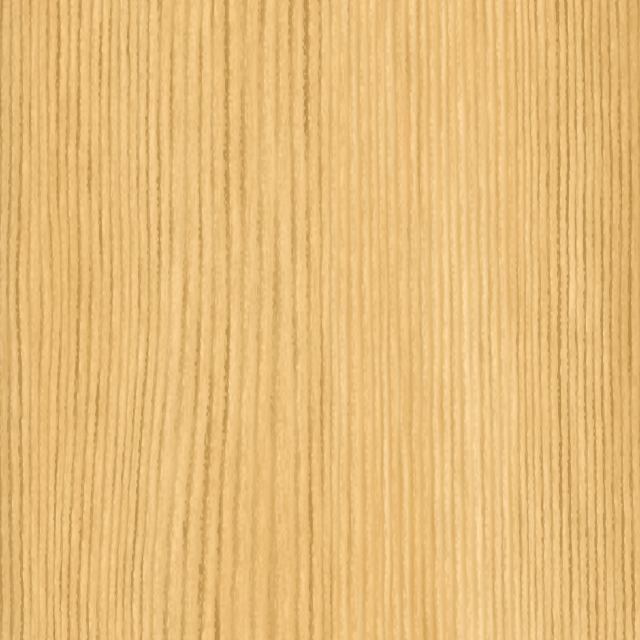
A three.js fragment shader for this texture:

```glsl
// Pale softwood board with upright, gently bowed growth rings.
// A warped ring coordinate gives rough dark latewood lines; stretched
// value noise adds pale streaks, broken fibres and a mottled grain.
varying vec2 vUv;

float hash(vec2 p) {
  vec3 q = fract(vec3(p.xyx) * 0.1031);
  q += dot(q, q.yzx + 33.33);
  return fract((q.x + q.y) * q.z);
}

float noise(vec2 p) {
  vec2 cell = floor(p);
  vec2 f = fract(p);
  f = f * f * (3.0 - 2.0 * f);
  float low = mix(hash(cell), hash(cell + vec2(1.0, 0.0)), f.x);
  float high = mix(hash(cell + vec2(0.0, 1.0)), hash(cell + 1.0), f.x);
  return mix(low, high, f.y);
}

// Bends the board so that rings bow on the left and part around a faint knot.
vec2 bend(vec2 p) {
  float bow = smoothstep(0.0, 0.25, p.x) * (1.0 - smoothstep(0.25, 0.5, p.x));
  vec2 knot = p - vec2(0.055, 0.55);
  vec2 reach = knot * vec2(28.0, 10.0);
  p.x += 0.03 * bow * (1.0 - smoothstep(0.0, 0.6, p.y));
  p.x += 0.012 * (p.y - 0.5) * smoothstep(0.45, 0.7, p.x);
  p.x -= 0.35 * knot.x * exp(-dot(reach, reach));
  p.x += 0.006 * (noise(p * vec2(7.0, 2.5)) - 0.5);
  p.x += 0.002 * (noise(p * vec2(30.0, 16.0) + 40.0) - 0.5);
  return p;
}

// Counts rings across the board: wide left of the middle, tight at the right.
float ringCount(vec2 p) {
  float rings = 64.0 * p.x - 5.0 * smoothstep(0.24, 0.53, p.x);
  rings += 2.0 * smoothstep(0.72, 1.0, p.x);
  return rings + 0.8 * noise(vec2(p.x * 26.0, p.y * 0.7 + 9.0));
}

// Darkness of the latewood: a narrow core with a soft shoulder on one side.
float latewood(float rings, float y) {
  float id = floor(rings);
  float offset = fract(rings) - 0.5;
  float core = 1.0 - smoothstep(0.03, 0.26, abs(offset));
  float shoulder = smoothstep(-0.5, 0.0, offset) * (1.0 - smoothstep(0.0, 0.2, offset));
  float strength = 0.55 + 0.6 * hash(vec2(id, 17.0));
  float wear = 0.45 + 1.0 * noise(vec2(id * 3.7, y * 11.0));
  return (0.78 * core + 0.2 * shoulder) * strength * wear;
}

void main() {
  vec2 p = bend(vUv);

  // Ring contrast fades in the pale middle band and returns at the right.
  float contrast = mix(0.62, 0.3, smoothstep(0.49, 0.54, p.x));
  contrast = mix(contrast, 0.78, smoothstep(0.79, 0.86, p.x));
  float paleBand = smoothstep(0.5, 0.55, p.x) * (1.0 - smoothstep(0.8, 0.88, p.x));

  float fibre = noise(p * vec2(190.0, 11.0)) - 0.5;
  float hair = noise(p * vec2(330.0, 42.0) + 70.0) - 0.5;
  float grain = noise(vUv * vec2(300.0, 190.0)) - 0.5;
  float cloud = noise(p * vec2(11.0, 1.8) + 5.0);
  float streak = smoothstep(0.45, 0.85, noise(p * vec2(100.0, 5.0) + 20.0));
  float rings = ringCount(p) + 0.16 * grain + 0.1 * hair;

  // Earlywood, from warm honey to cream, with cream rims in the pale band.
  vec3 honey = vec3(0.922, 0.74, 0.458);
  vec3 cream = vec3(0.96, 0.822, 0.598);
  float rim = 1.0 - smoothstep(0.05, 0.32, abs(fract(rings + 0.5) - 0.5));
  rim *= noise(vec2(floor(rings + 0.5) * 5.3, p.y * 5.0 + 3.0));
  float warm = smoothstep(0.28, 0.38, p.x) * (1.0 - smoothstep(0.48, 0.53, p.x));
  float paleness = 0.04 + 0.5 * cloud + streak * (0.14 + 0.16 * paleBand);
  paleness += rim * (0.12 + 0.5 * paleBand) - 0.14 * warm - 0.08 * paleBand;
  vec3 color = mix(honey, cream, clamp(paleness, 0.0, 1.0));

  // Latewood lines, roughened by the grain.
  float line = latewood(rings, p.y) * contrast * (1.0 + 1.1 * grain + 0.6 * hair);
  float edgeShade = 0.28 * (1.0 - smoothstep(0.0, 0.08, p.x)) * cloud;
  edgeShade += 0.16 * smoothstep(0.82, 0.98, p.x) * (1.0 - cloud);
  color = mix(color, vec3(0.71, 0.535, 0.26), clamp(line + edgeShade, 0.0, 0.85));

  // Fibres and mottling, slightly stronger in blue.
  float relief = 0.045 * fibre + 0.045 * hair + 0.05 * grain;
  color += vec3(0.8, 0.95, 1.15) * relief;
  gl_FragColor = vec4(color, 1.0);
}
```
